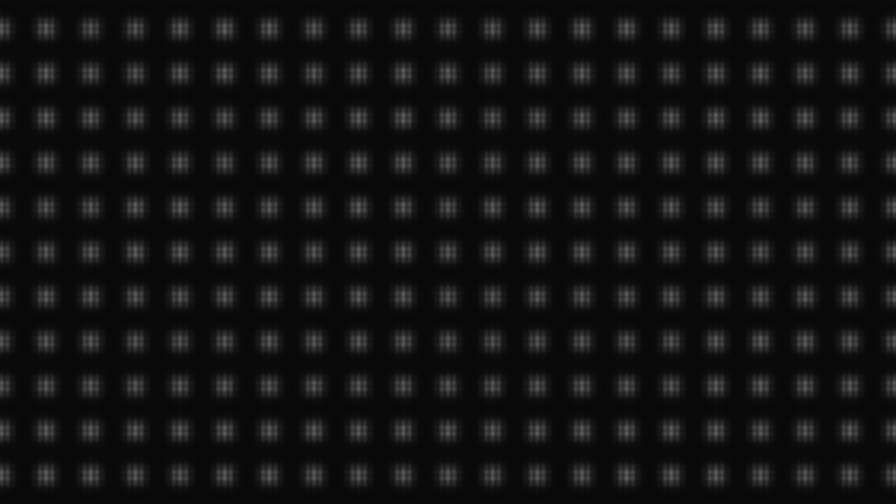
A Shadertoy shader for this pattern:

```glsl
const float PITCH = 0.0886;         // cell size in canvas heights
const float SPOT_RADIUS = 0.222;    // in cells
const float SPOT_FALLOFF = 2.35;
const float SPOT_GAIN = 0.228;
const float THREAD_PITCH = 0.148;   // spacing of the bright threads, in cells
const float COLUMN_DEPTH = 0.27;
const float ROW_DEPTH = 0.13;
const float HALO_GAIN = 0.012;
const float WEAR = 0.14;
const float GRAIN = 0.05;
const vec3 BACKGROUND = vec3(0.034, 0.034, 0.034);
const vec3 LIGHT = vec3(0.99, 1.01, 0.99);
const float TAU = 6.2831853;

vec2 hashGradient(vec2 p) {
    float angle = TAU * fract(sin(dot(p, vec2(127.1, 311.7))) * 4375.85);
    return vec2(cos(angle), sin(angle));
}

float gradientNoise(vec2 p) {
    vec2 i = floor(p);
    vec2 f = p - i;
    vec2 u = f * f * f * (f * (f * 6.0 - 15.0) + 10.0);
    vec2 e = vec2(1.0, 0.0);
    float a = dot(hashGradient(i), f);
    float b = dot(hashGradient(i + e.xy), f - e.xy);
    float c = dot(hashGradient(i + e.yx), f - e.yx);
    float d = dot(hashGradient(i + e.xx), f - e.xx);
    return mix(mix(a, b, u.x), mix(c, d, u.x), u.y);
}

// Rounded-square glow with a soft edge
float spotGlow(vec2 p) {
    vec2 q = abs(p);
    float r = pow(dot(q * q, q), 1.0 / 3.0);
    return exp(-pow(r / SPOT_RADIUS, SPOT_FALLOFF));
}

// Bright columns through the centre, weaker rows either side of it
float threads(vec2 p) {
    vec2 wave = cos(TAU * p / THREAD_PITCH);
    return (1.0 + COLUMN_DEPTH * wave.x) * (1.0 - ROW_DEPTH * wave.y);
}

// Faint cross-shaped spill between the spots
float halo(vec2 p) {
    vec2 band = exp(-p * p * 30.0);
    return 0.5 * (band.x + band.y) * exp(-dot(p, p) * 5.0);
}

void mainImage(out vec4 fragColor, in vec2 fragCoord) {
    vec2 uv = (fragCoord - 0.5 * iResolution.xy) / iResolution.y;
    vec2 grid = uv / PITCH;
    vec2 cell = floor(grid + 0.5);
    vec2 local = grid - cell;

    // Slight brightness changes between cells and within them
    float wear = 1.0 + WEAR * gradientNoise(cell * 0.37 + 8.3);
    float grain = 1.0 + GRAIN * gradientNoise(grid * 6.0);

    float weave = threads(local);
    float glow = SPOT_GAIN * spotGlow(local) * weave * wear * grain;
    glow += HALO_GAIN * halo(local) * weave;

    fragColor = vec4(BACKGROUND + LIGHT * glow, 1.0);
}
```
